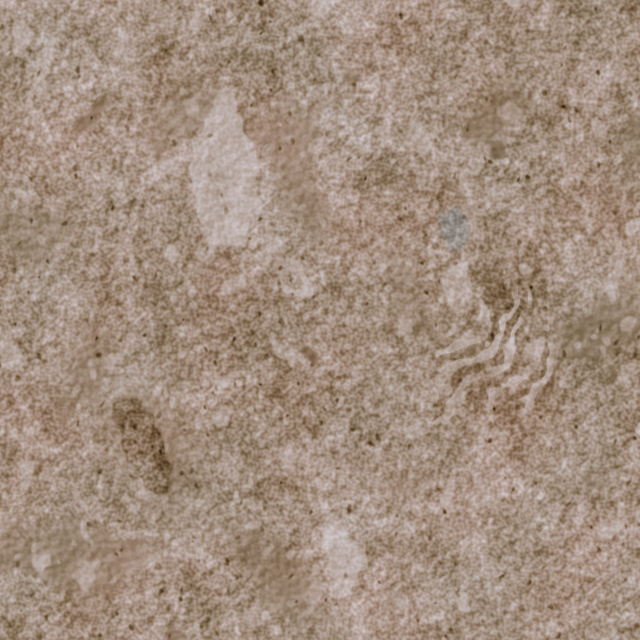
Write a Shadertoy shader that draws this texture.

```glsl
// Weathered fossil limestone: gritty tan ground, pale shell chips, pits and brown stains.

const vec3 PIT_BROWN  = vec3(0.22, 0.15, 0.07);
const vec3 DARK_TAN   = vec3(0.45, 0.36, 0.25);
const vec3 MID_TAN    = vec3(0.63, 0.55, 0.485);
const vec3 PALE_SHELL = vec3(0.76, 0.71, 0.70);
const vec3 BLUE_GREY  = vec3(0.59, 0.57, 0.56);
const vec3 PINK_TINT  = vec3(0.012, -0.004, -0.004);

const float GRAIN_GAIN = 1.0;    // strength of the mottled grit
const float BROAD_GAIN = 0.32;   // strength of the wide drifts in tone
const float RELIEF     = 0.62;   // strength of the side light
const float EDGE       = 0.0035; // softness of chip outlines
const float BAND_WIDTH = 0.034;  // spacing of the folded shell bands
const float TAU        = 6.2832;
const mat2 OCTAVE_TURN = mat2(0.8, 0.6, -0.6, 0.8);

vec2 hash2(vec2 p) {
    vec3 q = fract(p.xyx * vec3(0.1031, 0.1030, 0.0973));
    q += dot(q, q.yzx + 33.33);
    return fract((q.xx + q.yz) * q.zy);
}

float cornerSlope(vec2 cell, vec2 offset) {
    float a = TAU * hash2(cell + 71.0).x;
    return dot(vec2(cos(a), sin(a)), offset);
}

float gradientNoise(vec2 p) {
    vec2 i = floor(p), f = p - i;
    vec2 u = f * f * f * (f * (f * 6.0 - 15.0) + 10.0);
    vec2 e = vec2(1.0, 0.0);
    return mix(mix(cornerSlope(i, f), cornerSlope(i + e.xy, f - e.xy), u.x),
               mix(cornerSlope(i + e.yx, f - e.yx), cornerSlope(i + e.xx, f - e.xx), u.x), u.y);
}

// Turned octaves with most of the energy in the finer grit.
float grit(vec2 p) {
    float sum = 0.0, gain = 0.45;
    p *= 9.0;
    for (int i = 0; i < 5; i++) {
        p = OCTAVE_TURN * p + 17.3;
        sum += gain * gradientNoise(p);
        p *= 2.1;
        gain *= 1.19;
    }
    return sum;
}

// Bumpy surface used for the side light.
float surfaceHeight(vec2 p) {
    p = OCTAVE_TURN * p;
    return gradientNoise(p * 36.0) + 0.8 * gradientNoise(OCTAVE_TURN * p * 90.0 + 9.0);
}

float ellipse(vec2 q, vec2 radii, float angle) {
    float c = cos(angle), s = sin(angle);
    q = vec2(c * q.x + s * q.y, c * q.y - s * q.x);
    return (length(q / radii) - 1.0) * min(radii.x, radii.y);
}

float inside(float d, float softness) {
    return smoothstep(softness, -softness, d);
}

// Scattered upright chips; share is the fraction of cells that hold one.
float chips(vec2 p, float cells, float share, float size, float softness) {
    vec2 home = floor(p * cells);
    float mask = 0.0;
    for (int k = 0; k < 9; k++) {
        vec2 cell = home + vec2(k % 3, k / 3) - 1.0;
        vec2 place = hash2(cell + cells), kind = hash2(cell + cells + 40.5);
        vec2 shape = hash2(cell + cells + 90.5);
        float radius = size * mix(0.5, 1.2, shape.x) / cells;
        vec2 radii = radius * vec2(1.0, mix(1.0, 2.0, shape.y));
        float d = ellipse(p - (cell + place) / cells, radii, (kind.y - 0.5) * 1.4);
        mask = max(mask, step(kind.x, share) * inside(d, softness) * mix(0.6, 1.0, place.y));
    }
    return mask;
}

// Maps tone -2..1 onto the stone colours.
vec3 stoneColour(float tone) {
    vec3 c = mix(MID_TAN, PALE_SHELL, clamp(tone, 0.0, 1.4));
    c = mix(c, DARK_TAN, clamp(-tone, 0.0, 1.0));
    return mix(c, PIT_BROWN, clamp(-tone - 1.0, 0.0, 1.0));
}

void mainImage(out vec4 fragColor, in vec2 fragCoord) {
    vec2 p = fragCoord / iResolution.y;
    vec2 broad = vec2(gradientNoise(p * 13.0), gradientNoise(p * 13.0 + 50.0));
    vec2 rough = vec2(gradientNoise(p * 47.0), gradientNoise(p * 47.0 + 50.0));
    vec2 w = p + 0.018 * broad + 0.012 * rough;
    vec2 ragged = w + 0.035 * broad.yx + 0.006 * rough.yx;

    // Gritty ground with light from the upper left
    float grain = GRAIN_GAIN * grit(p);
    float light = RELIEF * (surfaceHeight(p) - surfaceHeight(p + vec2(-0.004, 0.004)));
    float drift = gradientNoise(p * 3.1 + 8.0) + gradientNoise(p * 6.3 + 31.0);
    float tone = 0.05 + grain + light + BROAD_GAIN * drift;

    // Brown stains
    float stain = smoothstep(0.2, 0.5, gradientNoise(ragged * 6.0 + 3.7));
    stain = max(stain, 0.8 * inside(ellipse(ragged - vec2(0.24, 0.31), vec2(0.06, 0.10), 0.5), 0.04));
    tone -= 0.6 * stain * (0.6 + 1.2 * grain);

    // Pale chips in three sizes
    float shell = chips(w, 6.0, 0.26, 0.13, EDGE);
    shell = max(shell, 0.9 * chips(w, 17.0, 0.26, 0.20, EDGE));
    shell = max(shell, 0.75 * chips(p + 0.006 * rough, 52.0, 0.28, 0.25, 0.002));

    // Large shell, lower sliver and hollow ring
    shell = max(shell, inside(ellipse(ragged - vec2(0.352, 0.727), vec2(0.052, 0.125), 0.0), EDGE));
    shell = max(shell, inside(ellipse(w - vec2(0.53, 0.13), vec2(0.018, 0.065), 0.12), EDGE));
    float ring = abs(ellipse(w - vec2(0.462, 0.566), vec2(0.017, 0.026), 0.3)) - 0.006;
    shell = max(shell, inside(ring, EDGE));

    // Folded shell bands, broken up by noise
    vec2 q = ragged - vec2(0.77, 0.43);
    float fold = length(q - vec2(-0.13, 0.10)) + 0.05 * gradientNoise(p * 11.0 + 5.0);
    float band = sin(TAU * fold / BAND_WIDTH) + 0.9 * rough.x;
    float patchMask = inside(ellipse(q, vec2(0.09, 0.12), -0.5), 0.015);
    float intact = smoothstep(-0.25, 0.1, gradientNoise(p * 16.0 + 2.0));
    shell = max(shell, patchMask * intact * smoothstep(0.0, 0.5, band));
    tone -= 0.4 * patchMask * smoothstep(0.2, -0.8, band);
    float shellTone = 0.92 + 0.45 * grain + 0.8 * light - 0.9 * max(broad.y - 0.1, 0.0);
    tone = mix(tone, shellTone, 0.85 * shell);

    // Dark fossil with a darker rim
    float fossil = ellipse(w - vec2(0.225, 0.303), vec2(0.03, 0.085), 0.42);
    tone = mix(tone, -0.6 + 1.2 * grain, 0.85 * inside(fossil, EDGE));
    tone -= 0.6 * inside(abs(fossil) - 0.002, 0.004);

    // Small pits
    tone -= 1.3 * chips(p + 0.005 * rough, 44.0, 0.14, 0.13, 0.002);
    tone -= 1.1 * chips(ragged, 13.0, 0.08, 0.13, 0.007) * (0.6 + grain);

    // Colour, with faint pinkish drifts and one grey pebble
    vec3 colour = stoneColour(tone);
    colour += PINK_TINT * (0.4 + 2.0 * gradientNoise(p * 7.0 + 21.0)) * (1.0 - shell);
    float pebble = inside(ellipse(w - vec2(0.711, 0.642), vec2(0.025, 0.03), 0.4), EDGE);
    colour = mix(colour, BLUE_GREY + 0.13 * (grain + light), 0.8 * pebble);
    fragColor = vec4(colour, 1.0);
}
```
